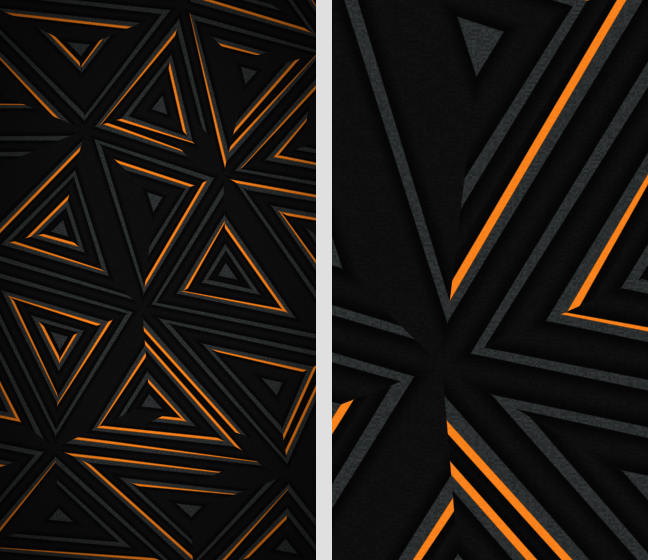
Left: the whole. Right: its middle third, enlarged.
A WebGL 1 fragment shader for this background:

```glsl
precision highp float;
// Dark angular panels: nested, broken triangle outlines in slate grey with tapered orange trim.

#define AXIS_U vec2(0.640, -0.100)  // mesh axis sloping gently down, in canvas widths
#define AXIS_V vec2(0.270, 0.400)   // mesh axis rising steeply
#define JITTER 0.18                 // node displacement, in cells
#define PITCH 0.050                 // spacing of nested outlines
#define INSET 0.019                 // gap between mesh edge and first outline
#define BAND 0.0122                 // grey line width
#define TRIM 0.0088                 // orange line width
#define CORE 0.016                  // inradius of the solid centre triangle
#define SHADOW 0.018                // reach of the dark halo
#define BLACK vec3(0.054, 0.054, 0.055)
#define SLATE vec3(0.164, 0.175, 0.176)
#define ORANGE vec3(0.98, 0.51, 0.11)

uniform vec2 u_resolution;

float hash(vec2 p) {
  return fract(sin(dot(p, vec2(127.1, 311.7))) * 43758.5453);
}

// Antialiased step: 1 where x is positive.
float cover(float x) {
  float soft = 0.95 / u_resolution.x;
  return smoothstep(-soft, soft, x);
}

float strip(float x, float lo, float hi) {
  return cover(x - lo) * cover(hi - x);
}

// Jittered mesh node in canvas space.
vec2 node(vec2 id) {
  vec2 g = id + JITTER * (vec2(hash(id), hash(id + 37.3)) * 2.0 - 1.0);
  return g.x * AXIS_U + g.y * AXIS_V;
}

// Canvas position to mesh coordinates.
vec2 toMesh(vec2 p) {
  vec2 u = AXIS_U, v = AXIS_V;
  return vec2(p.x * v.y - p.y * v.x, u.x * p.y - u.y * p.x) / (u.x * v.y - u.y * v.x);
}

// Signed distance to the line a-b, positive on its left.
float sideDistance(vec2 p, vec2 a, vec2 b) {
  vec2 e = normalize(b - a);
  return dot(p - a, vec2(-e.y, e.x));
}

// Adds one side of the nested outlines; layers = (grey, orange, shadow).
void addSide(vec2 p, vec2 a, vec2 b, float d, float others, float inradius,
             float seed, inout vec3 layers) {
  float ring = floor(d / PITCH);
  float start = ring * PITCH + INSET;
  if (start + BAND + TRIM > inradius - CORE - 0.008) return;

  vec2 key = vec2(seed * 91.7, ring * 7.3 + 1.0);
  if (hash(key) > 0.80) return;

  // Position along the side, optionally reversed.
  float len = length(b - a);
  float t = dot(p - a, b - a) / (len * len);
  if (hash(key + 2.1) < 0.5) t = 1.0 - t;

  float x = d - start;
  float width = BAND * mix(1.3, 0.7, t);
  float hasTrim = step(hash(key + 4.7), 0.60);
  float outer = step(hash(key + 6.2), 0.25);
  float taper = mix(1.0, clamp(1.25 - 1.1 * t, 0.0, 1.0), step(0.40, hash(key + 8.9)));
  float trim = TRIM * taper * hasTrim;

  // Mitre against the neighbouring sides, then a slanted end cut.
  float reach = mix(0.60, 1.45, hash(key + 11.4));
  float clip = cover((others - d) * 0.7) * cover((reach - t) * len - x * 1.6);

  float lo = -trim * outer;
  float hi = width + trim * (1.0 - outer);
  float trimLo = mix(width, lo, outer);
  float outside = max(max(lo - x, x - hi), 0.0);
  layers.x += strip(x, 0.0, width) * clip;
  layers.y += strip(x, trimLo, trimLo + trim) * clip * hasTrim;
  layers.z = max(layers.z, (1.0 - smoothstep(0.0, SHADOW, outside)) * clip);
}

// Counter-clockwise triangle with nested outlines and a solid core.
void addTriangle(vec2 p, vec2 a, vec2 b, vec2 c, float seed, inout vec3 layers) {
  vec3 d = vec3(sideDistance(p, a, b), sideDistance(p, b, c), sideDistance(p, c, a));
  float inner = min(d.x, min(d.y, d.z));
  if (inner < 0.0) return;

  float perimeter = length(b - a) + length(c - b) + length(a - c);
  float inradius = sideDistance(c, a, b) * length(b - a) / perimeter;
  addSide(p, a, b, d.x, min(d.y, d.z), inradius, seed, layers);
  addSide(p, b, c, d.y, min(d.z, d.x), inradius, seed + 0.31, layers);
  addSide(p, c, a, d.z, min(d.x, d.y), inradius, seed + 0.67, layers);

  float core = inner - inradius + CORE;
  layers.x += cover(core);
  layers.z = max(layers.z, smoothstep(-SHADOW, 0.0, core));
}

void main() {
  vec2 uv = gl_FragCoord.xy / u_resolution;
  vec2 p = gl_FragCoord.xy / u_resolution.x;
  vec2 home = floor(toMesh(p));
  vec3 layers = vec3(0.0);

  // Each mesh cell is split along its short diagonal.
  for (int j = -1; j <= 1; j++) {
    for (int i = -1; i <= 1; i++) {
      vec2 id = home + vec2(float(i), float(j));
      vec2 b = node(id + vec2(1.0, 0.0)), d = node(id + vec2(0.0, 1.0));
      float seed = hash(id + 5.5);
      addTriangle(p, node(id), b, d, seed, layers);
      addTriangle(p, b, node(id + 1.0), d, seed + 1.43, layers);
    }
  }
  layers = clamp(layers, 0.0, 1.0);

  // Paper grain, halo, lines and vignette.
  float grain = hash(floor(p * 432.0)) - 0.5;
  vec3 color = (BLACK + 0.016 * grain) * (1.0 - 0.65 * layers.z);
  color = mix(color, SLATE + 0.06 * grain, layers.x);
  color = mix(color, ORANGE + 0.03 * grain, layers.y);
  float vignette = 1.0 - 0.5 * smoothstep(0.22, 0.75, length(uv - 0.5));
  gl_FragColor = vec4(color * vignette, 1.0);
}
```
